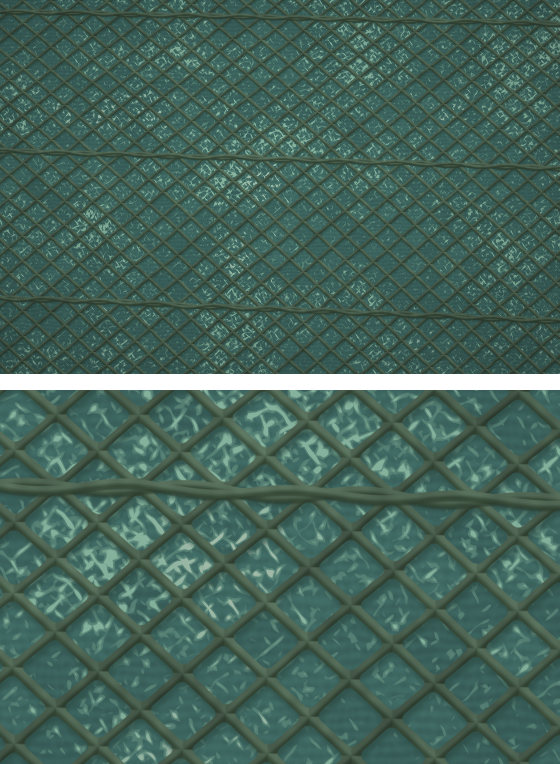
Top, the full canvas; bottom, a detail of the centre.
Write a WebGL 1 fragment shader that draws this texture.

```glsl
precision highp float;
// Olive diamond netting with twisted cross ropes over a flecked teal woven screen.
uniform vec2 u_resolution;

const vec2 CELL = vec2(0.075, 0.0638);   // diamond size, in canvas heights
const float ROWS_PER_ROPE = 6.0;
const float FIRST_ROPE = 0.03;           // depth of the top rope
const vec3 SCREEN = vec3(0.225, 0.375, 0.355);
const vec3 SHADE = vec3(0.17, 0.29, 0.265);
const vec3 FLECK = vec3(0.33, 0.49, 0.44);
const vec3 GLINT = vec3(0.49, 0.66, 0.58);
const vec3 CORD = vec3(0.31, 0.395, 0.325);
const vec3 CORD_DARK = vec3(0.20, 0.27, 0.205);

float hash(vec2 p) {
  return fract(sin(dot(p, vec2(127.1, 311.7))) * 43758.5);
}

vec2 gradientAt(vec2 cell) {
  float angle = 6.2832 * hash(cell);
  return vec2(cos(angle), sin(angle));
}

// Gradient noise, roughly -0.7 to 0.7
float noise(vec2 p) {
  vec2 i = floor(p), f = fract(p);
  vec2 u = f * f * f * (f * (f * 6.0 - 15.0) + 10.0);
  vec2 e = vec2(1.0, 0.0);
  float low = mix(dot(gradientAt(i), f), dot(gradientAt(i + e), f - e), u.x);
  float high = mix(dot(gradientAt(i + e.yx), f - e.yx), dot(gradientAt(i + 1.0), f - 1.0), u.x);
  return mix(low, high, u.y);
}

float smoothMin(float a, float b, float k) {
  float h = max(k - abs(a - b), 0.0) / k;
  return min(a, b) - 0.25 * h * h * k;
}

float cover(float d, float blur) {
  return 1.0 - smoothstep(-blur, blur, d);
}

// Sagging, slightly tilted net coordinates: columns and rows, with ropes at row multiples
vec2 netCoords(vec2 p) {
  float depth = 1.0 - p.y;
  float v = depth - p.x * (0.02 + 0.025 * depth) - FIRST_ROPE;
  v += 0.011 * sin(4.1 * v);
  vec2 sway = 0.003 * vec2(noise(p * 7.0), noise(p * 7.0 + 31.0));
  return (vec2(p.x, v) + sway) / CELL;
}

// Signed offsets from the nearest rising and falling strands
vec2 strandOffsets(vec2 q) {
  vec2 lines = vec2(q.x + q.y, q.x - q.y) + 0.68;
  return (fract(lines + 0.5) - 0.5) / length(1.0 / CELL);
}

// Diamond mesh with corners filled in at the knots
float meshDistance(vec2 offsets) {
  return smoothMin(abs(offsets.x) - 0.0036, abs(offsets.y) - 0.0044, 0.007);
}

// Signed height above one ply of the nearest rope
float plyOffset(vec2 q, float phase) {
  float row = floor(q.y / ROWS_PER_ROPE + 0.5);
  float wave = 0.0036 * sin(3.1416 * q.x + phase + 1.7 * row);
  return wave - (q.y - row * ROWS_PER_ROPE) * CELL.y;
}

float netDistance(vec2 q) {
  float rope = min(abs(plyOffset(q, 0.0)), abs(plyOffset(q, 2.6))) - 0.0037;
  return min(meshDistance(strandOffsets(q)), rope);
}

// Thin slanted leaf-like marks
float leaves(vec2 p, float slant, float scale) {
  vec2 along = vec2(cos(slant), sin(slant));
  vec2 r = vec2(dot(p, along), dot(p, vec2(-along.y, along.x)));
  return noise(r * vec2(0.55, 1.15) * scale);
}

vec3 backdrop(vec2 p, vec2 q) {
  float patches = noise(p * 4.0 + 8.0) + 0.6 * noise(p * 11.0);
  float cellTone = hash(floor(vec2(q.x + q.y, q.x - q.y) + 0.68));
  float density = 0.32 * patches + 0.12 * (cellTone - 0.5) + 0.05 * p.y;
  float mark = max(leaves(p, 0.7, 125.0), leaves(p + 5.0, 2.2, 140.0));
  float weave = noise(p * vec2(170.0, 110.0)) + 0.5 * sin(p.y * 620.0 + 3.0 * noise(p * 30.0));
  vec3 color = SCREEN * (1.0 + 0.07 * weave + 0.10 * (cellTone - 0.5));
  color = mix(color, FLECK, 0.85 * smoothstep(0.20, 0.34, mark + density));
  color = mix(color, GLINT, smoothstep(0.38, 0.56, mark + density));
  float pale = smoothstep(0.42, 0.58, mark + density) * smoothstep(0.15, 0.5, noise(p * 5.0 + 17.0));
  return mix(color, vec3(0.66, 0.70, 0.64), 0.7 * pale);
}

// Round cord lit from above; offset is positive on its upper side
vec3 cordColor(float offset, float halfWidth, float grime) {
  float light = smoothstep(-0.9, 0.35, offset / halfWidth);
  return mix(CORD_DARK, CORD, light) * (1.0 + 0.15 * grime);
}

void main() {
  vec2 p = gl_FragCoord.xy / u_resolution.y;
  float pixel = 0.8 / u_resolution.y;
  vec2 q = netCoords(p);
  float grime = noise(p * 60.0) + noise(p * 9.0);

  // Screen and the soft shadow cast down onto it
  float shadow = cover(netDistance(netCoords(p + vec2(-0.002, 0.005))), 0.004);
  vec3 color = mix(backdrop(p, q), SHADE, 0.72 * shadow);

  // Rising strands pass beneath falling ones
  vec2 offsets = strandOffsets(q);
  vec3 rising = cordColor(-offsets.x, 0.0036, grime) * 0.88;
  vec3 falling = cordColor(offsets.y, 0.0044, grime);
  float overlap = cover(abs(offsets.y) - abs(offsets.x), 0.0015);
  color = mix(color, mix(rising, falling, overlap), cover(meshDistance(offsets), pixel));

  // Two plies of each rope, the second on top
  for (int i = 0; i < 2; i++) {
    float ply = plyOffset(q, 2.6 * float(i));
    color = mix(color, CORD_DARK * 0.85, 0.7 * cover(abs(ply + 0.002) - 0.004, 0.0015));
    color = mix(color, cordColor(ply, 0.0037, grime), cover(abs(ply) - 0.0037, pixel));
  }

  // Gentle falloff toward the edges
  vec2 edge = gl_FragCoord.xy / u_resolution - vec2(0.5, 0.56);
  gl_FragColor = vec4(color * (1.06 - 0.45 * dot(edge, edge)), 1.0);
}
```
